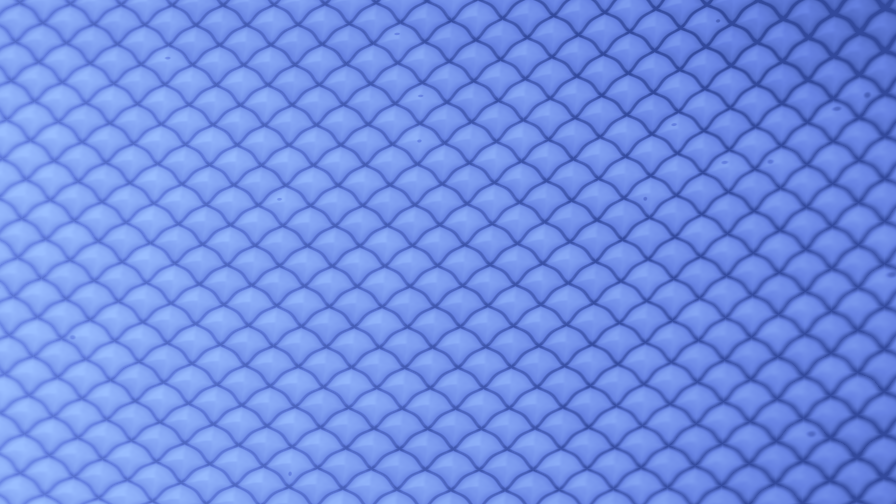
A Shadertoy shader for this texture:

```glsl
// Blue embossed plastic sheet: a slanted lattice of rounded, faceted studs with dark grooves.
#define DENSITY 1.0        // scale of the lattice
#define GROOVE 0.045       // half width of a groove, in cells
#define ARCH 0.045         // upward bow of the stud edges
#define FACET 0.075        // contrast of the stud facets
#define GRAIN 0.025        // strength of the surface mottling
#define SPECKS 0.05        // share of cells with a dark speck
#define DEEP vec3(0.20, 0.29, 0.62)
#define MIDDLE vec3(0.40, 0.51, 0.89)
#define LIGHT vec3(0.60, 0.74, 1.00)

const float TAU = 6.2831853;

float hash(vec2 p) {
    p = fract(p * vec2(0.1031, 0.1137));
    p += dot(p, p.yx + 33.33);
    return fract((p.x + p.y) * p.x * 91.7);
}

// Lattice coordinates, with whole numbers at stud centres; the sheet is slightly bent.
vec2 lattice(vec2 p) {
    float u = 9.4 * p.x + 11.8 * p.y - 0.5 * p.x * p.x;
    float v = 9.8 * p.x - 12.9 * p.y + 0.5 * p.x * p.x + 1.2 * p.x * p.y;
    return DENSITY * vec2(u, v) + vec2(-0.03, 0.40);
}

// Layered sines for uneven plastic.
float mottling(vec2 p) {
    float sum = 0.0, weight = 0.5;
    for (int i = 0; i < 4; i++) {
        p = mat2(0.8, 0.6, -0.6, 0.8) * p * 1.9 + 1.7;
        sum += weight * sin(p.x + 1.5 * sin(p.y)) * sin(p.y + 0.7 * p.x);
        weight *= 0.7;
    }
    return sum;
}

// Pyramid facets, split along the screen axes of a cell.
float facets(vec2 q, float soft) {
    vec2 axes = vec2(q.x + q.y, q.x - q.y);
    vec2 side = smoothstep(-soft, soft, axes) * 2.0 - 1.0;
    float checker = -side.x * side.y;
    return 0.45 * checker + 0.35 * side.y - 0.2 * side.x;
}

// Broad light: bright on the left, falling off to the right and its corners.
float illumination(vec2 p) {
    float light = 0.74 - 0.20 * p.x;
    light -= 0.13 * smoothstep(0.3, 1.0, p.x) * smoothstep(0.1, 0.5, abs(p.y));
    light -= 0.10 * smoothstep(0.15, 0.55, p.y);
    return light;
}

vec3 ramp(float tone) {
    tone = clamp(tone, 0.0, 1.0);
    vec3 lower = mix(DEEP, MIDDLE, tone * 2.0);
    vec3 upper = mix(MIDDLE, LIGHT, tone * 2.0 - 1.0);
    return tone < 0.5 ? lower : upper;
}

void mainImage(out vec4 fragColor, in vec2 fragCoord) {
    vec2 p = (fragCoord - 0.5 * iResolution.xy) / iResolution.y;

    // Cell position and bowed edges
    vec2 cell = lattice(p);
    cell += ARCH * vec2(-1.0, 1.0) * cos(TAU * cell.yx);
    vec2 id = round(cell);
    vec2 q = cell - id;
    float random = hash(id + 71.0);

    // Softness from the pixel size and from defocus near both sides
    float pixel = 15.0 * DENSITY / iResolution.y;
    float defocus = 0.09 * smoothstep(0.25, 0.95, p.x - 0.4 * p.y)
                  + 0.05 * smoothstep(0.45, 0.9, -p.x);
    float soft = pixel + defocus;

    // Grooves, the shade beside them, and pits where they cross
    vec2 gap = 0.5 - abs(q);
    float edge = min(gap.x, gap.y);
    float line = 1.0 - smoothstep(GROOVE - soft, GROOVE + soft, edge);
    float shade = 1.0 - smoothstep(0.0, 0.27, edge);
    float pit = 1.0 - smoothstep(0.03, 0.20 + defocus, length(gap));

    // Stud surface
    float height = q.x - q.y;
    float tone = illumination(p) + 0.05 * (random - 0.5);
    tone += FACET * facets(q, 0.04 + soft) * (1.0 - shade) * (1.0 - 4.0 * defocus);
    tone += 0.06 * exp(-30.0 * dot(q, q)) + 0.07 * height * (1.0 - line);
    tone += GRAIN * mottling(p * 24.0 + random);

    // Groove darkening, deeper towards the right
    float depth = mix(0.25, 0.36, smoothstep(-0.8, 0.7, p.x));
    tone -= depth * line + 0.17 * shade + 0.12 * pit;

    // Sparse dark specks
    vec2 spot = 0.6 * (vec2(hash(id + 13.0), hash(id + 47.0)) - 0.5);
    float speck = 1.0 - smoothstep(0.03, 0.05 + soft, length(q - spot));
    tone -= 0.3 * speck * step(1.0 - SPECKS, random);

    fragColor = vec4(ramp(tone), 1.0);
}
```
